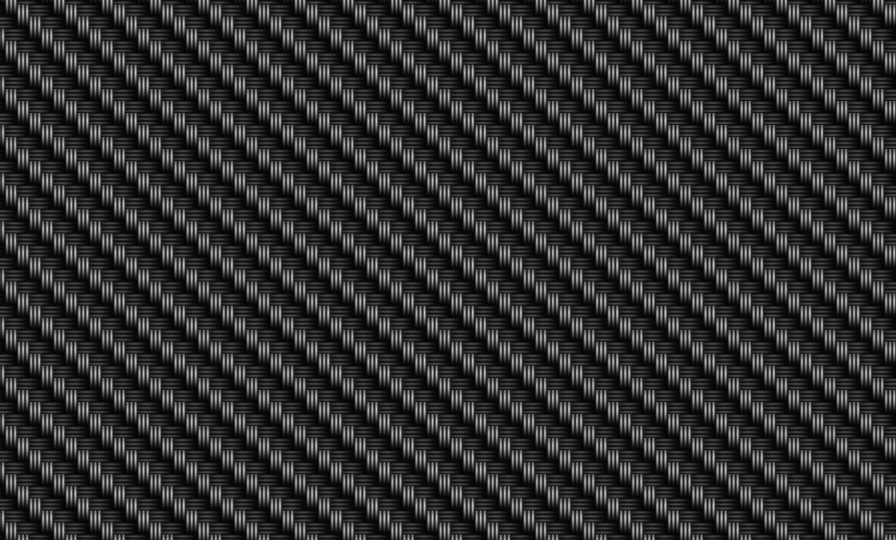
Write a Shadertoy shader that draws this texture.

```glsl
// Black carbon fibre cloth: a 2/2 twill of three-strand tows with a soft sheen.

const float REPEATS_ACROSS = 18.6;
const float TOWS_PER_REPEAT = 4.0;
const float STRANDS = 3.0;
const vec2 WEAVE_OFFSET = vec2(0.42, 3.38);
const int SAMPLES = 4;

const vec3 GAP_COLOR = vec3(0.022);
const vec3 WARP_COLOR = vec3(0.74);
const vec3 WEFT_COLOR = vec3(0.27);

float hash(vec2 p) {
    return fract(sin(dot(p, vec2(127.1, 311.7))) * 43758.5453);
}

// Rounded strands side by side; across runs 0..1 over one tow.
float strandRidges(float across, float count) {
    float wave = 0.5 - 0.5 * cos(6.28319 * across * count);
    return mix(0.12, 1.0, wave);
}

// Light along a float: quick rise at its start, long fade to its end.
float sheen(float along, float peak) {
    float rise = mix(0.6, 1.0, smoothstep(0.0, peak, along));
    float fade = 1.0 - smoothstep(peak, 1.0, along);
    return rise * fade;
}

// Slight difference in brightness between single strands.
float strandTone(float across, float tow) {
    return mix(0.94, 1.06, hash(vec2(floor(across * STRANDS), tow)));
}

vec3 towColor(vec3 tint, float across, float along, float tow, float peak) {
    float light = strandRidges(across, STRANDS) * sheen(along, peak);
    return GAP_COLOR + tint * light * strandTone(across, tow);
}

// One unit is the width of a tow; y points down.
vec3 twill(vec2 p) {
    vec2 tow = floor(p);
    vec2 across = fract(p);
    float warpAlong = mod(p.y - tow.x, TOWS_PER_REPEAT) * 0.5;
    float weftAlong = mod(p.x - tow.y - 1.0, TOWS_PER_REPEAT) * 0.5;

    // Each upright float spans two rows and steps down one row per column.
    if (warpAlong < 1.0) {
        return towColor(WARP_COLOR, across.x, warpAlong, mod(tow.x, TOWS_PER_REPEAT), 0.3);
    }
    return towColor(WEFT_COLOR, across.y, weftAlong, mod(tow.y, TOWS_PER_REPEAT), 0.35);
}

void mainImage(out vec4 fragColor, in vec2 fragCoord) {
    float scale = REPEATS_ACROSS * TOWS_PER_REPEAT / iResolution.x;
    vec3 color = vec3(0.0);

    // Average a grid of samples to smooth the fine strands.
    for (int j = 0; j < SAMPLES; j++) {
        for (int i = 0; i < SAMPLES; i++) {
            vec2 jitter = (vec2(i, j) + 0.5) / float(SAMPLES) - 0.5;
            vec2 pos = fragCoord + jitter;
            pos.y = iResolution.y - pos.y;
            color += twill(pos * scale - WEAVE_OFFSET);
        }
    }
    fragColor = vec4(color / float(SAMPLES * SAMPLES), 1.0);
}
```
